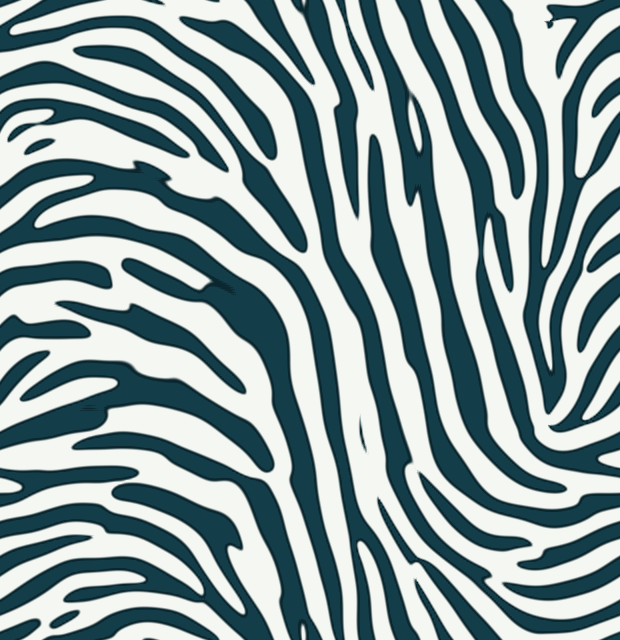
A Shadertoy shader for this pattern:

```glsl
// Seamless zebra hide: tapering, forking dark teal stripes on off-white.

const float TAU = 6.2831853;
const float CELLS = 18.0;   // stripe wavelets per tile side

vec3 hash3(vec2 p) {
    vec3 q = fract(p.xyx * vec3(0.1031, 0.1030, 0.0973));
    q += dot(q, q.yxz + 33.33);
    return fract((q.xxy + q.yzz) * q.zyx);
}

// Gradient noise on a lattice that wraps after "repeats" cells
float cornerSlope(vec2 corner, vec2 offset, float repeats) {
    float angle = TAU * hash3(mod(corner, repeats) + repeats * 7.0).x;
    return dot(vec2(cos(angle), sin(angle)), offset);
}

float gradientNoise(vec2 uv, float repeats) {
    vec2 p = uv * repeats, i = floor(p), f = p - i;
    vec2 u = f * f * f * (f * (f * 6.0 - 15.0) + 10.0);
    vec2 e = vec2(0.0, 1.0);
    float low = mix(cornerSlope(i, f, repeats),
                    cornerSlope(i + e.yx, f - e.yx, repeats), u.x);
    float high = mix(cornerSlope(i + e, f - e, repeats),
                     cornerSlope(i + 1.0, f - 1.0, repeats), u.x);
    return mix(low, high, u.y);
}

// Wave vector across the stripes: fanned flank above, curved sweep below
vec2 stripeWave(vec2 uv) {
    float flank = 0.645 - 0.5 * TAU * uv.x + 0.35 * cos(TAU * (uv.x - 0.83))
                + 0.17 * cos(2.0 * TAU * (uv.x - 0.85));
    float sweep = -0.5 + 0.85 * cos(TAU * (uv.x - 0.05));
    float lower = smoothstep(-0.1, 0.9, cos(TAU * (uv.y - 0.15)));
    // Doubled angles blend directions without regard to their sign
    vec2 axis = mix(vec2(cos(2.0 * flank), sin(2.0 * flank)),
                    vec2(cos(2.0 * sweep), sin(2.0 * sweep)), lower);
    float angle = 0.5 * atan(axis.y, axis.x) + 0.18 * sin(TAU * (uv.x + 3.0 * uv.y));
    vec2 bulge = 0.5 + 0.5 * cos(TAU * (uv - vec2(0.4, 0.48)));
    return (19.5 - 7.0 * bulge.x * bulge.y) * vec2(-sin(angle), cos(angle));
}

// Sum of oriented wavelets; positive inside a dark stripe
float stripeField(vec2 uv) {
    vec2 wave = stripeWave(uv), home = floor(uv * CELLS), total = vec2(0.0);
    for (int j = -3; j <= 3; j++)
    for (int i = -3; i <= 3; i++) {
        vec2 cell = home + vec2(i, j);
        vec3 rnd = hash3(mod(cell, CELLS));
        vec2 center = (cell + rnd.xy) / CELLS;
        vec2 d = uv - center;
        float reach = max(0.0, 1.0 - dot(d, d) / 0.0275);
        if (reach <= 0.0) continue;

        // Average both wave vectors so that the stripes bend smoothly
        vec2 centerWave = stripeWave(center);
        vec2 normal = normalize(centerWave);
        float agree = dot(normal, normalize(wave));
        float side = agree < 0.0 ? -1.0 : 1.0;
        float phase = TAU * (0.5 * dot(wave + side * centerWave, d) + side * rnd.z);

        float across = dot(normal, d);
        float weight = exp(-120.0 * dot(d, d) - 500.0 * across * across);
        weight *= reach * reach * agree * agree;
        total += weight * vec2(cos(phase), sin(phase));
    }
    // Weak spots fade to the ground, which gives pointed ends
    float strength = length(total);
    float threshold = 0.01 + 0.3 * exp(-4.0 * strength * strength)
                    + 0.45 * gradientNoise(uv, 8.0);
    return total.x / (strength + 0.35) - threshold;
}

void mainImage(out vec4 fragColor, in vec2 fragCoord) {
    vec2 uv = fragCoord / iResolution.xy;
    // Hand-cut wobble of the outlines
    vec2 wobble = vec2(gradientNoise(uv, 9.0), gradientNoise(uv, 11.0));
    float field = stripeField(uv + 0.01 * wobble);

    // Distance to the outline in canvas heights, kept calm on flat crests
    vec2 slope = vec2(dFdx(field), dFdy(field)) * iResolution.y;
    float inside = field / length(vec3(slope, 18.0));
    float edge = max(0.0022, 1.0 / iResolution.y);

    vec3 ground = vec3(0.96, 0.967, 0.948);
    vec3 teal = vec3(0.08, 0.24, 0.29);
    vec3 rim = vec3(0.04, 0.15, 0.18);
    vec3 ink = mix(rim, teal, smoothstep(0.0035, 0.0055, inside));
    fragColor = vec4(mix(ground, ink, smoothstep(-edge, edge, inside)), 1.0);
}
```
